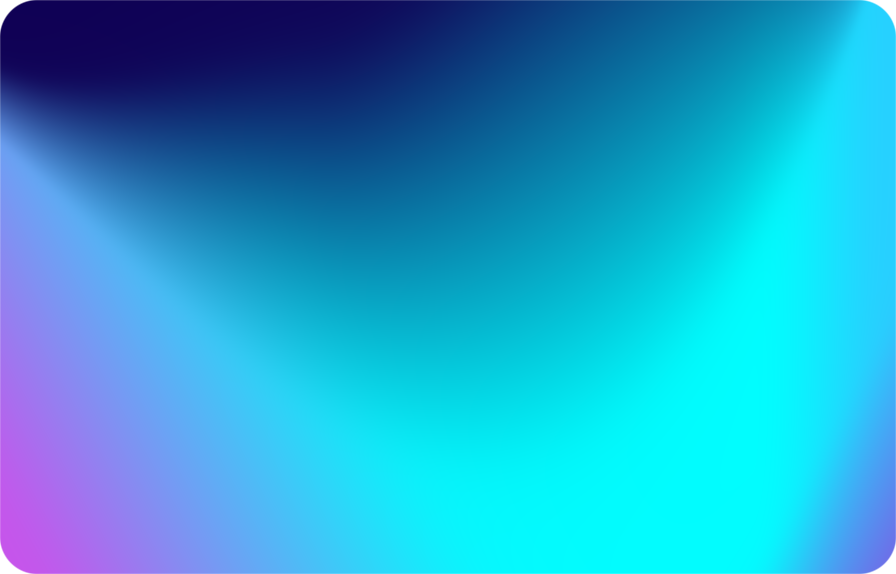
This background is drawn by a Shadertoy shader. Its source:

```glsl
// Limits a value to 0..1 with rounded shoulders
float softClamp(float v) {
    float low = 0.5 * (v + sqrt(v * v + 0.015));
    float rest = 1.0 - low;
    return 1.0 - 0.5 * (rest + sqrt(rest * rest + 0.006));
}

float roundedBox(vec2 p, vec2 halfSize, float radius) {
    vec2 q = abs(p) - halfSize + radius;
    return length(max(q, 0.0)) + min(max(q.x, q.y), 0.0) - radius;
}

// Amount of light below the hanging dark fold
float foldLight(float x, float depth) {
    float rim = 0.25 + x * (1.35 + x * (0.9 - 2.65 * x));
    float core = 0.25 - 0.1 * exp(-8.0 * x) - 0.45 * smoothstep(0.35, 0.9, x);
    return softClamp(0.25 + 0.75 * (depth - core) / max(rim - core, 0.05));
}

void mainImage(out vec4 fragColor, in vec2 fragCoord) {
    vec2 uv = fragCoord / iResolution.xy;

    vec3 navy = vec3(0.06, 0.0, 0.33);
    vec3 cyan = vec3(0.0, 1.0, 1.0);
    vec3 sky = vec3(0.15, 0.82, 1.0);
    vec3 orchid = vec3(0.79, 0.32, 0.92);
    vec3 indigo = vec3(0.46, 0.39, 0.9);

    // Cyan field with tinted sides and lower corners
    float orchidGlow = softClamp(1.1 - 2.1 * uv.x - 0.75 * uv.y);
    float indigoGlow = softClamp(1.0 - 6.5 * (1.0 - uv.x) - 2.2 * uv.y);
    vec3 light = mix(cyan, sky, smoothstep(0.84, 1.0, uv.x));
    light = mix(light, orchid, orchidGlow);
    light = mix(light, indigo, indigoGlow);

    // Dark fold from the top
    vec3 color = mix(navy, light, foldLight(uv.x, 1.0 - uv.y));

    // White outside the rounded card
    vec2 halfSize = 0.5 * iResolution.xy / iResolution.y;
    float edge = roundedBox((uv - 0.5) * 2.0 * halfSize, halfSize, 0.065);
    float pixel = 1.0 / iResolution.y;
    color = mix(color, vec3(1.0), smoothstep(-pixel, pixel, edge));

    fragColor = vec4(color, 1.0);
}
```
